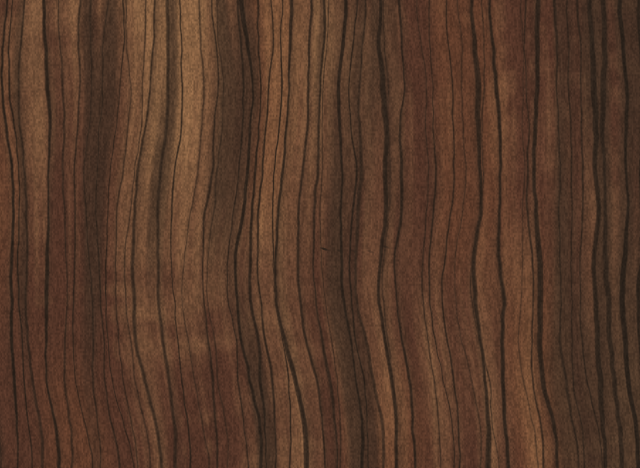
This texture is drawn by a Shadertoy shader. Its source:

```glsl
float hash(vec2 p) {
    vec3 q = fract(vec3(p.xyx) * 0.1031);
    q += dot(q, q.yzx + 33.33);
    return fract((q.x + q.y) * q.z);
}

float noise(vec2 p) {
    vec2 i = floor(p), f = fract(p);
    f = f * f * (3.0 - 2.0 * f);
    return mix(mix(hash(i), hash(i + vec2(1, 0)), f.x),
               mix(hash(i + vec2(0, 1)), hash(i + vec2(1, 1)), f.x), f.y);
}

// Noise centred on zero, shifted away from the hash origin
float wave(vec2 p) {
    return noise(p + 57.0) - 0.5;
}

// Dark growth lines: x is the crisp core, y the soft stain beside it
vec2 growthLines(float across, float y, float pixel) {
    const float spacing = 0.028;
    float u = across / spacing;
    vec2 ink = vec2(0.0);
    for (int k = -2; k <= 2; k++) {
        float id = floor(u) + float(k);
        float size = hash(vec2(id, 11.0));
        float strength = mix(0.45, 1.0, hash(vec2(id, 23.0)));
        float centre = id + 0.5 + 0.9 * (hash(vec2(id, 37.0)) - 0.5)
            + 0.75 * wave(vec2(id * 7.0, y * 3.0))
            + 0.28 * wave(vec2(id * 5.0, y * 11.0))
            + 0.09 * wave(vec2(id * 3.0, y * 37.0));
        float d = (u - centre) * spacing;
        float width = mix(0.0011, 0.0046, size * size)
            * (0.5 + noise(vec2(id * 3.0, y * 5.0)));
        float edge = 0.001 + pixel * 0.6;
        float core = 1.0 - smoothstep(width - edge, width + edge, abs(d));
        float side = hash(vec2(id, 41.0)) < 0.5 ? -1.0 : 1.0;
        float reach = d * side > 0.0 ? 0.003 + 0.013 * size * noise(vec2(id * 9.0, y * 3.0)) : 0.002;
        float stain = exp(-abs(d) / reach) * (0.25 + 0.7 * size);
        ink = max(ink, vec2(core * strength, stain));
    }
    return ink;
}

// Short dark pits strung along one horizontal flaw
float pits(vec2 p) {
    float ink = 0.0;
    for (int k = 0; k < 6; k++) {
        float id = float(k);
        vec2 at = vec2(0.66 + 0.033 * id, 0.468 + 0.012 * (hash(vec2(id, 5.0)) - 0.5));
        vec2 d = p - at;
        d.y += d.x * 0.3;
        float r = length(d / vec2(0.010, 0.0035));
        ink = max(ink, (1.0 - smoothstep(0.3, 1.1, r)) * hash(vec2(id, 71.0)));
    }
    return ink;
}

void mainImage(out vec4 fragColor, in vec2 fragCoord) {
    vec2 p = fragCoord / iResolution.y;
    float aspect = iResolution.x / iResolution.y;

    // Bend the grain so that neighbouring lines sway and bunch together
    float across = p.x + 0.055 * wave(vec2(p.x * 2.4, p.y * 2.4))
        + 0.024 * wave(vec2(p.x * 8.0, p.y * 5.0));

    // Broad zones, narrow strips and fibres
    float middle = 1.0 - abs(2.0 * p.x / aspect - 1.0);
    float tone = 0.33 + 0.36 * smoothstep(0.0, 0.75, middle)
        + 0.95 * wave(vec2(across * 6.0, p.y * 0.9))
        + 0.85 * wave(vec2(across * 26.0, p.y * 1.2))
        + 0.35 * wave(vec2(across * 110.0, p.y * 4.0));

    // Faint ripples lying across the grain
    float ripple = wave(vec2(p.x * 9.0, p.y * 30.0 + 5.0 * noise(p * 5.0)));
    tone += 0.5 * ripple * smoothstep(0.35, 0.7, noise(p * vec2(4.0, 3.0) + 19.0));
    tone += 0.3 * wave(p * vec2(11.0, 7.0));

    vec3 redBrown = vec3(0.315, 0.198, 0.148);
    vec3 paleTan = vec3(0.520, 0.372, 0.252);
    vec3 russet = vec3(0.440, 0.275, 0.180);
    vec3 umber = vec3(0.235, 0.172, 0.130);
    vec3 darkLine = vec3(0.150, 0.118, 0.092);
    vec3 color = mix(redBrown, paleTan, clamp(tone, 0.0, 1.0));
    color = mix(color, russet, 0.4 * smoothstep(0.55, 0.8, noise(vec2(across * 7.0 + 31.0, p.y * 1.4))));

    // Wide smoky bands along the grain, densest at both sides
    float smoke = noise(vec2(across * 15.0 + 83.0, p.y * 1.3)) + 0.5 * wave(vec2(across * 45.0, p.y * 2.0));
    smoke += 0.2 * (1.0 - smoothstep(0.0, 0.2, middle));
    color = mix(color, umber, 0.7 * smoothstep(0.6, 0.95, smoke));

    // Lines, stains and pits
    vec2 ink = growthLines(across, p.y, 1.0 / iResolution.y);
    color = mix(color, umber, 0.8 * ink.y);
    color = mix(color, darkLine, 0.92 * ink.x);
    color = mix(color, darkLine, 0.9 * pits(p));

    // Fine pores
    float pores = wave(p * vec2(330.0, 230.0)) + 0.7 * wave(vec2(across * 260.0, p.y * 50.0));
    color *= 1.02 + 0.25 * pores;

    fragColor = vec4(color, 1.0);
}
```
